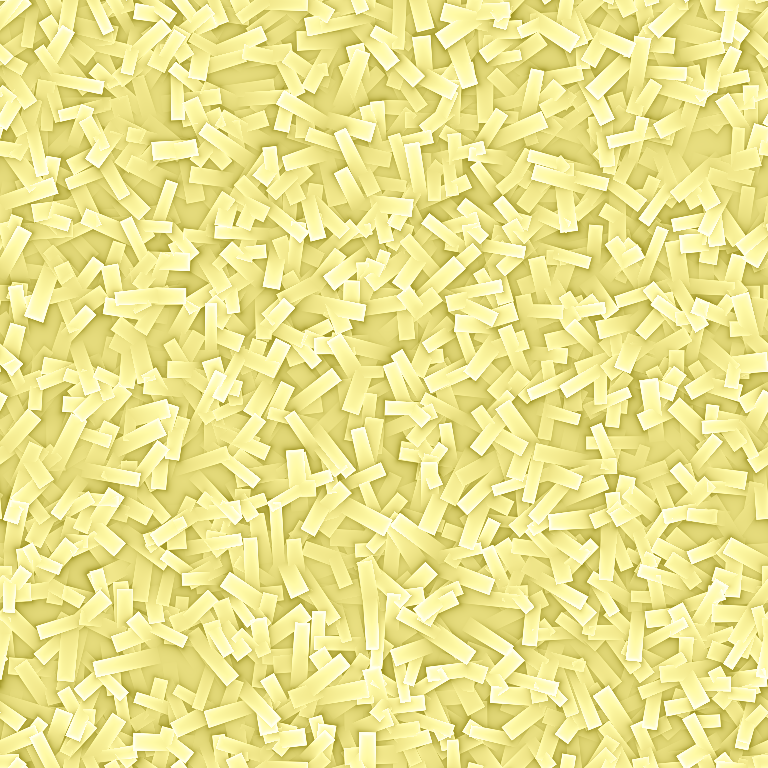
Give the GLSL for this pattern, as a Shadertoy shader.

```glsl
const float CELLS = 16.0;
const int PER_CELL = 5;

struct Chip {
    float dist;    // signed distance to the outline, negative inside
    float height;  // height at the nearest point of the chip
};

vec4 hash4(vec3 p) {
    vec4 q = fract(p.xyzx * vec4(0.1031, 0.1030, 0.0973, 0.1099));
    q += dot(q, q.wzxy + 33.33);
    return fract((q.xxyz + q.yzzw) * q.zywx);
}

float boxDistance(vec2 p, vec2 halfSize) {
    vec2 d = abs(p) - halfSize;
    return length(max(d, 0.0)) + min(max(d.x, d.y), 0.0);
}

// A tilted, slightly tapered chip belonging to one grid cell
Chip chipAt(vec2 uv, vec2 cell, int index) {
    vec3 seed = vec3(mod(cell, CELLS) + 1.0, float(index) * 7.0 + 3.0);
    vec4 place = hash4(seed);
    vec4 form = hash4(seed + vec3(41.0, 67.0, 113.0));

    vec2 p = uv - (cell + place.xy) / CELLS;
    float angle = place.z * 6.2831853;
    vec2 axis = vec2(cos(angle), sin(angle));
    p = vec2(dot(p, axis), dot(p, vec2(-axis.y, axis.x)));

    vec2 halfSize = vec2(mix(0.024, 0.046, form.x), mix(0.0078, 0.0122, form.y));
    float along = clamp(p.x / halfSize.x, -1.0, 1.0);
    halfSize.y *= 1.0 + 0.24 * (form.z - 0.5) * along;

    float peak = mix(0.12, 1.0, place.w);
    float slope = mix(0.02, 1.0, 0.5 + 0.5 * along);
    return Chip(boxDistance(p, halfSize), peak * slope);
}

// Highest surface at a point: x = height, y = edge highlight
vec2 topSurface(vec2 uv, float pixel) {
    vec2 home = floor(uv * CELLS);
    vec2 top = vec2(0.0);
    for (int y = -1; y <= 1; y++)
    for (int x = -1; x <= 1; x++)
    for (int i = 0; i < PER_CELL; i++) {
        Chip c = chipAt(uv, home + vec2(x, y), i);
        float cover = 1.0 - smoothstep(-0.5 * pixel, 0.5 * pixel, c.dist);
        float h = c.height * cover;
        if (h > top.x) {
            float inside = min(c.dist, 0.0);
            float rim = 0.58 * exp(inside / 0.0021) + 0.12 * exp(inside / 0.007);
            top = vec2(h, rim * pow(h, 1.5));
        }
    }
    return top;
}

// Shade cast on a surface by the higher chips around it
float occlusion(vec2 uv, float height) {
    vec2 home = floor(uv * CELLS);
    float sum = 0.0;
    for (int y = -1; y <= 1; y++)
    for (int x = -1; x <= 1; x++)
    for (int i = 0; i < PER_CELL; i++) {
        Chip c = chipAt(uv, home + vec2(x, y), i);
        float outside = max(c.dist, 0.0);
        float falloff = 0.95 * exp(-outside / 0.0024) + 0.25 * exp(-outside / 0.007);
        sum += max(c.height - height, 0.0) * falloff;
    }
    return 1.0 - exp(-1.3 * sum);
}

// Olive shade through straw yellow to near white
vec3 strawRamp(float tone) {
    vec3 shade = vec3(0.75, 0.71, 0.30);
    vec3 straw = vec3(0.95, 0.91, 0.55);
    vec3 lemon = vec3(1.00, 0.98, 0.65);
    vec3 cream = vec3(1.00, 1.00, 0.93);
    vec3 col = mix(shade, straw, min((tone - 0.30) / 0.25, 1.0));
    col = mix(col, lemon, clamp((tone - 0.55) / 0.10, 0.0, 1.0));
    return mix(col, cream, clamp((tone - 0.65) / 0.28, 0.0, 1.0));
}

void mainImage(out vec4 fragColor, in vec2 fragCoord) {
    float pixel = 1.0 / iResolution.y;
    vec2 uv = fragCoord * pixel;

    vec2 top = topSurface(uv, pixel);
    float shade = occlusion(uv, top.x);
    float tone = 0.505 + 0.2 * top.x + top.y - 0.42 * shade;

    fragColor = vec4(clamp(strawRamp(tone), 0.0, 1.0), 1.0);
}
```
